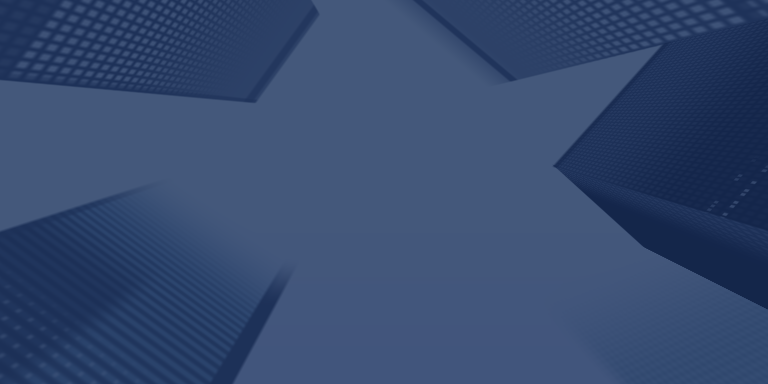
A WebGL 1 fragment shader for this background:

```glsl
precision mediump float;
// Looking straight up between office towers under a hazy blue sky.
// Every facade is a perspective wall that recedes towards one zenith point,
// so floors repeat in 1/depth and columns repeat along the roof line.
uniform vec2 u_resolution;

const vec2 ZENITH = vec2(0.982, 0.706);
const vec3 SKY = vec3(0.268, 0.347, 0.482);
const vec3 MID = vec3(0.175, 0.255, 0.405);
const vec3 NAVY = vec3(0.115, 0.192, 0.345);
const vec3 DEEP = vec3(0.078, 0.148, 0.292);
const vec3 GLASS = vec3(0.265, 0.345, 0.490);

struct Wall {
  float along;  // 0..1 between the two roof corners
  float depth;  // 1 at the roof, growing towards the street
  float cover;  // opacity
};

float hash(vec2 p) {
  return fract(sin(dot(p, vec2(12.99, 78.23))) * 43758.55);
}

// Soft repeated bars; duty is the filled share of each period.
float bars(float x, float duty, float blur) {
  float d = abs(fract(x) - 0.5);
  return 1.0 - smoothstep(0.5 * duty - blur, 0.5 * duty + blur, d);
}

float band(float x, float centre, float halfWidth) {
  return 1.0 - smoothstep(0.4 * halfWidth, halfWidth, abs(x - centre));
}

// Wall below the roof line a-b; fade softens its upper end.
Wall wall(vec2 p, vec2 a, vec2 b, float fade, float soft) {
  vec2 q = p - ZENITH;
  vec2 corner = a - ZENITH;
  vec2 roof = b - a;
  vec2 normal = vec2(-roof.y, roof.x);
  float depth = dot(q, normal) / dot(corner, normal);
  float safeDepth = max(depth, 0.05);
  float along = dot(q / safeDepth - corner, roof) / dot(roof, roof);
  float side = min(along, 1.0 - along) * length(roof) * safeDepth;
  float cover = smoothstep(-soft, 0.0, side) * smoothstep(0.0, fade, depth - 1.0);
  return Wall(along, safeDepth, cover);
}

float windows(Wall w, float columns, float floors) {
  return bars(w.along * columns, 0.62, 0.20) * bars(floors / w.depth, 0.62, 0.20);
}

vec3 topLeftTower(Wall w) {
  vec3 c = mix(MID, NAVY, smoothstep(1.1, 2.3, w.depth));
  float lit = windows(w, 26.0, 66.0) * smoothstep(1.2, 2.3, w.depth);
  float lower = smoothstep(3.08, 3.18, w.depth);
  c = mix(c, GLASS, lit * mix(0.85, 0.2, lower));
  c = mix(c, NAVY, 0.6 * band(w.depth, 1.08, 0.05));
  return mix(c, NAVY, 0.6 * band(w.along, 0.0, 0.035));
}

vec3 topRightTower(Wall w) {
  vec3 c = mix(SKY, MID, smoothstep(1.0, 1.45, w.depth));
  c = mix(c, NAVY, 0.75 * smoothstep(1.5, 2.6, w.depth));
  float lit = windows(w, 36.0, 62.0) * smoothstep(1.4, 2.6, w.depth);
  c = mix(c, GLASS, 0.85 * lit);
  c = mix(c, NAVY, 0.85 * band(w.depth, 1.32, 0.05));
  return mix(c, NAVY, 0.8 * band(w.depth, 3.70, 0.13));
}

vec3 rightTower(Wall w) {
  vec3 c = mix(NAVY, DEEP, smoothstep(1.1, 1.7, w.depth));
  c += 0.035 * windows(w, 44.0, 70.0) * (1.0 - 0.6 * smoothstep(1.2, 2.0, w.depth));
  // Sparse lit offices gather on two floors near the corner.
  float cell = floor(w.along * 60.0);
  float row = band(w.depth, 1.98, 0.016) + 0.7 * band(w.depth, 1.89, 0.014);
  float on = step(0.35, hash(vec2(cell, floor(w.depth * 12.0))));
  float near = 1.0 - smoothstep(0.15, 0.28, w.along);
  c = mix(c, GLASS, 0.65 * row * on * near * bars(w.along * 60.0, 0.6, 0.2));
  return mix(c, DEEP, 0.6 * band(w.depth, 1.0, 0.05));
}

vec3 rightTowerSide(Wall w) {
  vec3 c = mix(NAVY, DEEP, smoothstep(0.0, 0.4, w.along));
  float trim = 1.0 - smoothstep(0.1, 0.35, w.along);
  return c + 0.03 * trim * windows(w, 30.0, 60.0);
}

vec3 bottomLeftTower(Wall w) {
  float lower = smoothstep(1.45, 1.85, w.depth);
  float shadow = lower * (1.0 - smoothstep(0.46, 0.56, w.along));
  vec3 c = mix(MID + vec3(0.0, 0.02, 0.03), NAVY, 0.65 * shadow + 0.15 * lower);
  float stripe = bars(60.0 / w.depth, 0.5, 0.2) * smoothstep(1.1, 1.7, w.depth);
  c = mix(c, mix(NAVY, DEEP, 0.4), 0.6 * stripe);
  float dots = bars(w.along * 20.0, 0.25, 0.12) * bars(60.0 / w.depth + 0.5, 0.35, 0.15);
  c = mix(c, GLASS, 0.45 * dots * smoothstep(2.0, 2.3, w.depth));
  return mix(c, NAVY, 0.6 * band(w.along, 0.0, 0.035));
}

vec3 bottomRightTower(Wall w) {
  float lines = bars(w.along * 28.0, 0.5, 0.25) + bars(70.0 / w.depth, 0.5, 0.25);
  return MID + vec3(0.015, 0.03, 0.03) + 0.012 * (lines - 1.0);
}

void main() {
  vec2 p = gl_FragCoord.xy / u_resolution.y;
  float soft = 0.007;
  // Sky, a little bluer towards the ground
  vec3 c = mix(SKY - vec3(0.012, 0.014, -0.004), SKY, smoothstep(0.0, 0.6, p.y));

  Wall w = wall(p, vec2(1.419, 0.25), vec2(1.667, 0.362), 0.65, 0.06);
  c = mix(c, bottomRightTower(w), 0.9 * w.cover);
  w = wall(p, vec2(0.469, 0.542), vec2(0.755, 0.333), 0.5, 0.012);
  c = mix(c, bottomLeftTower(w), w.cover);
  w = wall(p, vec2(0.755, 0.333), vec2(0.779, 0.331), 0.35, 0.012);
  c = mix(c, NAVY, w.cover);
  w = wall(p, vec2(0.672, 0.734), vec2(0.833, 0.956), 0.03, soft);
  c = mix(c, topLeftTower(w), w.cover);
  w = wall(p, vec2(0.977, 1.0), vec2(1.25, 0.771), 0.12, soft);
  c = mix(c, topRightTower(w), w.cover);
  w = wall(p, vec2(1.4375, 0.57), vec2(1.667, 0.362), 0.02, soft);
  c = mix(c, rightTowerSide(w), w.cover);
  w = wall(p, vec2(1.4375, 0.57), vec2(1.719, 0.883), 0.02, soft);
  c = mix(c, rightTower(w), w.cover);

  gl_FragColor = vec4(c, 1.0);
}
```
